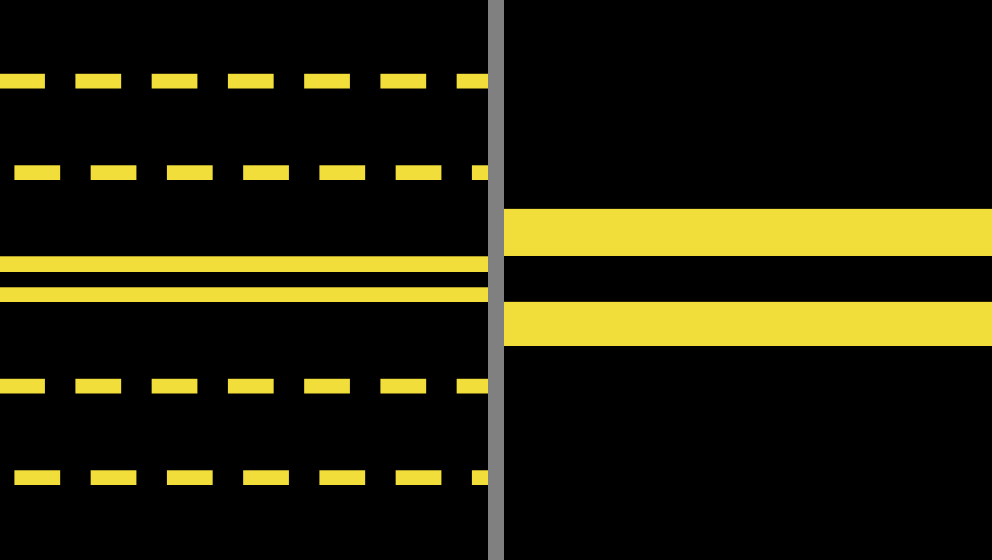
Left: the whole. Right: its middle third, enlarged.
Reproduce this pattern procedurally as a Shadertoy shader.

```glsl
// Yellow road markings on black: a double solid centre line between staggered dashed lanes.

const vec3 ASPHALT = vec3(0.0);
const vec3 PAINT = vec3(0.95, 0.87, 0.23);

// All lengths are in units of 1/32 of the canvas width.
const float UNITS_ACROSS = 32.0;
const vec2 ORIGIN = vec2(-0.055, 0.04);
const float LINE_WIDTH = 0.965;
const float UPPER_SOLID_WIDTH = 1.03;
const float ROW_PITCH = 6.0;
const float DASH_LENGTH = 3.0;
const float DASH_PERIOD = 5.0;
const float DASH_STAGGER = 1.0;

// Antialiased coverage of a band of the given width centred on zero.
float band(float x, float width, float pixel) {
    return clamp((0.5 * width - abs(x)) / pixel + 0.5, 0.0, 1.0);
}

// Row of dashes along x, with the first dash starting at the given shift.
float dashes(float x, float shift, float pixel) {
    float local = mod(x - shift - 0.5 * DASH_LENGTH + 0.5 * DASH_PERIOD, DASH_PERIOD);
    return band(local - 0.5 * DASH_PERIOD, DASH_LENGTH, pixel);
}

// Rows sit at heights 1, 7 and 13 on either side of the road's centre.
float roadMarkings(vec2 p, float pixel) {
    float side = p.y < 0.0 ? -1.0 : 1.0;
    float row = clamp(floor((abs(p.y) + 2.0) / ROW_PITCH), 0.0, 2.0);
    float y = p.y - side * (1.0 + row * ROW_PITCH);

    // Centre lines
    if (row < 0.5) {
        float width = side > 0.0 ? UPPER_SOLID_WIDTH : LINE_WIDTH;
        return band(y, width, pixel);
    }

    // Lane lines: the lower row of each pair is shifted right
    bool lowerRow = (row > 1.5) == (side < 0.0);
    float shift = lowerRow ? DASH_STAGGER : 0.0;
    return band(y, LINE_WIDTH, pixel) * dashes(p.x, shift, pixel);
}

void mainImage(out vec4 fragColor, in vec2 fragCoord) {
    float pixel = UNITS_ACROSS / iResolution.x;
    vec2 fromLeftMiddle = fragCoord - vec2(0.0, 0.5 * iResolution.y);
    vec2 p = fromLeftMiddle * pixel - ORIGIN;
    fragColor = vec4(mix(ASPHALT, PAINT, roadMarkings(p, pixel)), 1.0);
}
```
